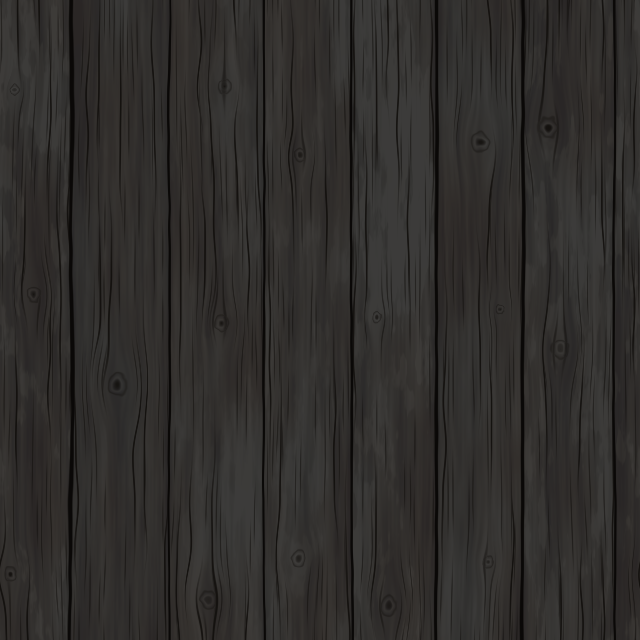
Reproduce this texture procedurally as a WebGL 2 fragment shader.

```glsl
#version 300 es
precision highp float;

#define PLANKS 7
#define FIRST_SEAM 0.111
#define SEAM_WIDTH 0.0026
#define SEAM_WANDER 0.005
#define KNOTS 3
#define KNOT_SIZE 0.0125
#define CRACK_WIDTH 0.0011
#define WEAR 0.45
#define LIGHT_WOOD vec3(0.24, 0.23, 0.22)
#define BASE_WOOD vec3(0.20, 0.19, 0.18)
#define DARK_WOOD vec3(0.16, 0.15, 0.15)
#define SHADOW vec3(0.06, 0.05, 0.04)

uniform vec2 u_resolution;
out vec4 fragColor;

float hash(vec2 p) {
  return fract(sin(dot(p, vec2(12.9898, 78.233))) * 43758.5453);
}

float noise(vec2 p) {
  vec2 i = floor(p), f = fract(p);
  f = f * f * (3.0 - 2.0 * f);
  float low = mix(hash(i), hash(i + vec2(1, 0)), f.x);
  float high = mix(hash(i + vec2(0, 1)), hash(i + vec2(1, 1)), f.x);
  return mix(low, high, f.y);
}

float fbm(vec2 p) {
  float sum = 0.0, gain = 0.533;
  for (int i = 0; i < 4; i++) {
    sum += gain * noise(p);
    p = p * 2.03 + 7.1;
    gain *= 0.5;
  }
  return sum;
}

// Unequal plank widths, wrapping after one set of planks
float seamX(float i) {
  float turn = i / float(PLANKS);
  return FIRST_SEAM + turn + 0.003 + 0.012 * sin(6.2832 * turn - 0.22);
}

// Tapered splits, one per lane and random length of grain
float cracks(vec2 g, float lanes, float rate, float width, float amount, float soft) {
  float lane = floor(g.x * lanes);
  float along = g.y * rate * (0.6 + hash(vec2(lane, 3.0))) + 9.0 * hash(vec2(lane, 5.0));
  float t = fract(along);
  float present = step(hash(vec2(lane, floor(along))), amount);
  float taper = smoothstep(0.0, 0.35, t) * smoothstep(1.0, 0.55, t);
  float centre = 0.5 + 0.4 * (noise(vec2(lane * 3.7, g.y * 14.0)) - 0.5);
  float d = abs(fract(g.x * lanes) - centre) / lanes;
  float w = width * (0.4 + 0.6 * taper);
  return present * taper * (1.0 - smoothstep(w * 0.3, w + soft, d));
}

void main() {
  vec2 p = gl_FragCoord.xy / u_resolution;
  float soft = max(0.0009, 0.7 / u_resolution.y);

  // Find the plank and the closest seam
  float plank = -1.0, left = 0.0, seam = 0.0, nearest = 1.0;
  for (int i = -1; i <= PLANKS; i++) {
    float id = mod(float(i) + float(PLANKS), float(PLANKS));
    float edge = seamX(float(i));
    float bend = noise(vec2(id * 5.3, p.y * 5.0)) + 0.3 * noise(vec2(id * 9.1, p.y * 28.0));
    float x = edge + SEAM_WANDER * (bend - 0.65);
    float halfWidth = SEAM_WIDTH * (0.5 + 0.7 * hash(vec2(id, 2.0)))
                    * (0.7 + 0.6 * noise(vec2(id * 3.1, p.y * 9.0)));
    float d = abs(p.x - x);
    nearest = min(nearest, d);
    seam = max(seam, 1.0 - smoothstep(halfWidth * 0.5, halfWidth + soft, d));
    if (p.x > x) {
      plank = id;
      left = edge;
    }
  }
  vec2 q = vec2(p.x - left, p.y);
  vec2 offset = vec2(plank * 1.37 + 1.0, plank * 2.71);

  // Knots spread the grain apart and add rings
  vec2 grain = q;
  grain.x += 0.009 * (noise(q * vec2(9.0, 4.0) + offset * 5.0) - 0.5);
  float knotDark = 0.0, knotRing = 0.0;
  for (int k = 0; k < KNOTS; k++) {
    vec2 seed = vec2(plank + 1.0, float(k) + 11.0);
    vec2 centre = vec2(0.03 + 0.07 * hash(seed), (float(k) + 0.15 + 0.7 * hash(seed + 4.3)) / float(KNOTS));
    float size = KNOT_SIZE * (0.5 + 0.8 * hash(seed + 8.7));
    float shown = step(hash(seed + 2.9), 0.75);
    vec2 d = (q - centre) / size;
    float pull = shown * exp(-dot(d * vec2(0.45, 0.28), d * vec2(0.45, 0.28)));
    grain.x -= 0.75 * pull * (q.x - centre.x);
    float r = length(d * vec2(1.0, 0.85)) + 0.35 * (noise(d * 1.8 + seed) - 0.5);
    float inside = shown * (1.0 - smoothstep(0.8, 1.2, r));
    knotRing += inside * sin(r * 15.0);
    float core = 1.0 - smoothstep(0.1, 0.5, r);
    float rim = 1.0 - smoothstep(0.0, 0.2, abs(r - 0.9));
    knotDark += shown * (core * (0.35 + 0.5 * hash(seed + 6.1)) + 0.4 * rim);
  }
  vec2 g = grain + offset;

  // Fibres, stains and worn flakes
  float fibre = noise(g * vec2(150.0, 5.0)) - 0.5 + 0.7 * (noise(g * vec2(340.0, 16.0)) - 0.5);
  float streak = fbm(g * vec2(38.0, 2.5)) - 0.5;
  float stain = fbm(q * vec2(14.0, 5.0) + offset * 7.0) - 0.5;
  float flake = fbm(g * vec2(75.0, 18.0) + 3.0) + 0.7 * stain;
  float worn = smoothstep(0.5, 0.64, flake) * WEAR * hash(vec2(plank, 21.0));
  float tone = 0.5 + 0.42 * fibre + 0.75 * streak + 0.8 * stain + worn;
  tone += 0.16 * (hash(vec2(plank, 31.0)) - 0.5) + 0.15 * knotRing;
  tone -= 0.35 * exp(-nearest * 180.0);
  vec3 color = mix(DARK_WOOD, BASE_WOOD, clamp(2.0 * tone, 0.0, 1.0));
  color = mix(color, LIGHT_WOOD, clamp(2.0 * tone - 1.0, 0.0, 1.0));
  color += vec3(-0.004, 0.001, 0.004) * clamp(stain * 5.0 + 0.4, -1.0, 1.5);

  // Splits, knot cores and gaps
  float split = 0.85 * cracks(g, 58.0, 2.2, CRACK_WIDTH, 0.45, soft);
  split = max(split, 0.5 * cracks(g + 3.3, 135.0, 6.0, CRACK_WIDTH * 0.6, 0.4, soft));
  color = mix(color, SHADOW, clamp(max(split, knotDark), 0.0, 0.9));
  color = mix(color, SHADOW * 0.65, seam);
  fragColor = vec4(color, 1.0);
}
```
